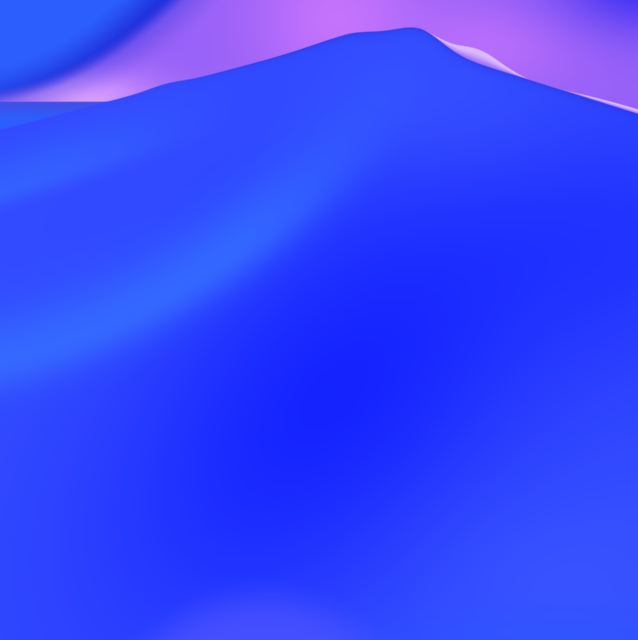
Give the GLSL for this background, as a Shadertoy shader.

```glsl
const vec3 DEEP_BLUE   = vec3(0.08, 0.14, 1.00);
const vec3 SOFT_BLUE   = vec3(0.25, 0.36, 1.00);
const vec3 STREAK_BLUE = vec3(0.21, 0.43, 1.00);
const vec3 MOUND_BLUE  = vec3(0.29, 0.32, 1.00);
const vec3 SKY_BLUE    = vec3(0.17, 0.37, 0.99);
const vec3 NIGHT_BLUE  = vec3(0.12, 0.19, 0.86);
const vec3 VIOLET      = vec3(0.59, 0.38, 0.97);
const vec3 ORCHID      = vec3(0.77, 0.45, 0.99);
const vec3 PALE_PINK   = vec3(0.86, 0.62, 1.00);
const vec3 PALE_LILAC  = vec3(0.86, 0.73, 1.00);

const vec2 CORE_CENTER = vec2(0.52, 0.38);
const vec2 CORE_AXIS   = vec2(0.68, 0.733);
const vec2 CORE_SIZE   = vec2(0.45, 0.25);
const float FOLD_TOP   = 0.841;

float bell(float x, float center, float width) {
    float d = (x - center) / width;
    return exp(-d * d);
}

float blob(vec2 p, vec2 center, vec2 size) {
    vec2 d = (p - center) / size;
    return exp(-dot(d, d));
}

float smoothMin(float a, float b, float k) {
    float h = max(k - abs(a - b), 0.0);
    return min(a, b) - h * h / (4.0 * k);
}

// Height of the main crest
float ridgeHeight(float x) {
    float left = 0.797 + 0.262 * x + 0.007 * bell(x, 0.55, 0.08)
               + 0.004 * bell(x, 0.26, 0.035);
    float right = 1.134 - 0.312 * x + 0.027 * bell(x, 0.655, 0.05);
    return smoothMin(left, right, 0.02);
}

// Violet backdrop with a blue fold in the upper left
vec3 backdrop(vec2 p) {
    vec3 color = mix(VIOLET, ORCHID, blob(p, vec2(0.53, 0.97), vec2(0.13, 0.12)));
    color = mix(color, ORCHID, 0.7 * blob(p, vec2(0.77, 0.93), vec2(0.14, 0.07)));
    color = mix(color, PALE_PINK, blob(p, vec2(0.12, 0.845), vec2(0.13, 0.045)));
    color = mix(color, vec3(0.22, 0.18, 0.95), blob(p, vec2(1.03, 1.03), vec2(0.15, 0.08)));

    float crease = 0.854 + p.x * (0.148 + 1.48 * p.x);
    float d = (p.y - crease) / sqrt(1.0 + pow(0.148 + 2.96 * p.x, 2.0));
    vec3 blueFold = mix(NIGHT_BLUE, SKY_BLUE, smoothstep(0.0, 0.07, d + 0.025 - 0.1 * p.x));
    color = mix(color, NIGHT_BLUE, 0.35 * smoothstep(-0.06, 0.0, d));
    return mix(color, blueFold, smoothstep(-0.018, 0.01, d));
}

// Broad blue slope with its diagonal light
vec3 slope(vec2 p, float ridge) {
    vec2 q = p - CORE_CENTER;
    vec2 aligned = vec2(dot(q, CORE_AXIS), q.x * CORE_AXIS.y - q.y * CORE_AXIS.x);
    aligned /= CORE_SIZE;
    float lift = 0.7 * (1.0 - exp(-dot(aligned, aligned)));
    lift -= 0.3 * blob(p, vec2(1.02, 0.62), vec2(0.25, 0.2));
    lift += 0.2 * blob(p, vec2(0.72, 0.82), vec2(0.2, 0.12));
    lift += 0.15 * blob(p, vec2(0.85, 0.1), vec2(0.25, 0.15));
    vec3 color = mix(DEEP_BLUE, SOFT_BLUE, lift);

    // Curved streak: crisp below, diffuse above
    float path = 0.434 + p.x * (0.24 + 0.62 * p.x);
    float d = (p.y - path) / sqrt(1.0 + pow(0.24 + 1.24 * p.x, 2.0));
    float streak = bell(d, 0.0, d < 0.0 ? 0.045 : 0.075);
    streak *= 1.0 - smoothstep(0.35, 0.72, p.x);
    color = mix(color, STREAK_BLUE, 0.85 * streak);

    // Faint crease on the left
    float shelf = p.y - 0.675 - 0.33 * p.x;
    float shelfLight = smoothstep(-0.015, 0.025, shelf) * (1.0 - smoothstep(0.025, 0.12, shelf));
    color = mix(color, STREAK_BLUE, 0.6 * shelfLight * (1.0 - smoothstep(0.05, 0.4, p.x)));

    // Low mound and lower right glow
    float mound = 0.085 - 2.3 * pow(p.x - 0.41, 2.0) - p.y;
    color = mix(color, MOUND_BLUE, 0.85 * smoothstep(-0.025, 0.07, mound));
    color = mix(color, vec3(0.18, 0.34, 1.0), 0.7 * blob(p, vec2(0.85, -0.02), vec2(0.25, 0.06)));

    // Shade along the crest
    float shade = exp(-max(ridge - p.y, 0.0) / 0.006) * smoothstep(0.1, 0.55, p.x);
    return mix(color, NIGHT_BLUE, 0.45 * shade);
}

void mainImage(out vec4 fragColor, in vec2 fragCoord) {
    vec2 p = fragCoord / iResolution.xy;
    float pixel = 1.0 / iResolution.y;
    float ridge = ridgeHeight(p.x);
    float above = p.y - ridge;
    vec3 color = backdrop(p);

    // Thin blue fold behind the left shoulder
    float fold = smoothstep(pixel, -pixel, p.y - FOLD_TOP) * step(p.x, 0.5);
    vec3 foldColor = mix(SKY_BLUE, vec3(0.25, 0.31, 0.91), smoothstep(0.81, FOLD_TOP, p.y));
    color = mix(color, foldColor, fold);

    // Pale rim behind the right shoulder
    float rim = 0.022 * bell(p.x, 0.75, 0.048) + 0.007 * smoothstep(0.83, 1.0, p.x);
    float rimMask = smoothstep(pixel, -pixel, above - rim) * smoothstep(0.001, 0.004, rim);
    vec3 rimColor = mix(VIOLET, PALE_LILAC, smoothstep(-0.2, 0.8, above / max(rim, 0.001)));
    color = mix(color, rimColor, rimMask);

    color = mix(color, slope(p, ridge), smoothstep(pixel, -pixel, above));
    fragColor = vec4(clamp(color, 0.0, 1.0), 1.0);
}
```
